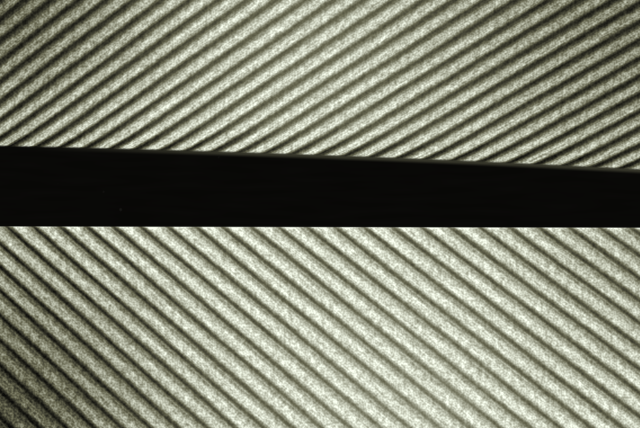
Reproduce this texture procedurally as a Shadertoy shader.

```glsl
// A dark feather shaft between two fans of pale, ridged barbs.
// Each point is traced back along its barb to a root on the shaft; the root
// gives the ridge profile, and gradient noise adds fibres, grain and specks.

const vec3 DARK  = vec3(0.04, 0.04, 0.03);
const vec3 MID   = vec3(0.40, 0.40, 0.31);
const vec3 LIGHT = vec3(0.85, 0.87, 0.80);
const vec3 SHAFT = vec3(0.035, 0.034, 0.027);

// Run of a barb per unit of height: at the left root, and its growth along x.
const vec2 UPPER_LEAN = vec2(1.32, 0.30);
const vec2 LOWER_LEAN = vec2(1.13, 0.19);
// Barb count along the shaft: linear, quadratic and offset terms.
const vec3 UPPER_COUNT = vec3(17.4, -0.85, -0.53);
const vec3 LOWER_COUNT = vec3(16.3, -0.80, -0.27);

const float WOBBLE = 0.0035;
const float FIBRE  = 0.17;
const float GRAIN  = 0.20;

vec2 hashGradient(vec2 cell) {
    vec3 q = fract(cell.xyx * vec3(0.1031, 0.1030, 0.0973));
    q += dot(q, q.yzx + 33.33);
    float angle = 6.2832 * fract((q.x + q.y) * q.z);
    return vec2(cos(angle), sin(angle));
}

float gradientNoise(vec2 p) {
    vec2 i = floor(p), f = fract(p);
    vec2 w = f * f * f * (f * (f * 6.0 - 15.0) + 10.0);
    float a = dot(hashGradient(i), f);
    float b = dot(hashGradient(i + vec2(1, 0)), f - vec2(1, 0));
    float c = dot(hashGradient(i + vec2(0, 1)), f - vec2(0, 1));
    float d = dot(hashGradient(i + vec2(1, 1)), f - vec2(1, 1));
    return mix(mix(a, b, w.x), mix(c, d, w.x), w.y);
}

float glow(vec2 p, vec2 centre, float radius) {
    vec2 d = (p - centre) / radius;
    return exp(-dot(d, d));
}

float shaftTop(float x)    { return 0.658 - 0.020 * x - 0.011 * x * x; }
float shaftBottom(float x) { return 0.471 - 0.002 * x; }

// Root on the shaft of the barb passing through x at the given height.
float barbRoot(float x, float height, vec2 lean) {
    return (x - height * lean.x) / (1.0 + height * lean.y);
}

float barbIndex(float root, vec3 count) {
    return root * (count.x + count.y * root) + count.z;
}

vec3 tone(float v) {
    vec3 low = mix(DARK, MID, clamp(v / 0.4, 0.0, 1.0));
    return v < 0.4 ? low : mix(MID, LIGHT, (v - 0.4) / 0.46);
}

// Fibres crossing each barb, plus streaks and fine glitter.
float barbTexture(vec2 p, float index, float height) {
    float fibre = gradientNoise(vec2(index * 3.5, height * 110.0 + index * 5.0));
    float streak = gradientNoise(vec2(index * 9.0, height * 16.0));
    float grain = gradientNoise(p * 190.0) + 0.6 * gradientNoise(p * 95.0 + 7.0);
    return FIBRE * (fibre + 0.6 * streak) + GRAIN * grain;
}

float upperBarbs(vec2 p, float height) {
    float root = barbRoot(p.x, height, UPPER_LEAN);
    root -= 0.012 * (1.0 - exp(-height / 0.025)) - 0.012;
    root += WOBBLE * gradientNoise(vec2(root * 14.0, height * 6.0));
    float index = barbIndex(root - 0.006, UPPER_COUNT);
    float f = fract(index);
    float ridge = smoothstep(0.0, 0.50, f) * (1.0 - smoothstep(0.68, 1.0, f));
    float groove = 0.14 + 0.26 * glow(p, vec2(0.75, 0.90), 0.42);
    groove *= mix(0.45, 1.0, smoothstep(0.0, 0.07, height));
    float dim = 0.50 * glow(p, vec2(-0.05, 1.08), 0.36)
              + 0.38 * glow(p, vec2(1.55, 1.08), 0.50);
    float v = mix(groove, 0.85, ridge) * (1.0 - dim);
    return v + barbTexture(p, index, height) * (0.35 + 0.65 * ridge);
}

float lowerBarbs(vec2 p, float height) {
    float root = barbRoot(p.x, height, LOWER_LEAN);
    root += WOBBLE * gradientNoise(vec2(root * 14.0, height * 6.0 + 30.0));
    float index = barbIndex(root, LOWER_COUNT);
    float f = fract(index);
    float ridge = smoothstep(0.0, 0.30, f) * (1.0 - 0.45 * smoothstep(0.55, 0.80, f));
    ridge *= 1.0 - smoothstep(0.83, 1.0, f);
    float groove = mix(0.10, 0.28, smoothstep(0.0, 0.6, p.x))
                 + 0.20 * glow(p, vec2(0.95, 0.0), 0.38);
    float dim = 0.66 * glow(p, vec2(-0.08, -0.03), 0.38)
              + 0.14 * glow(p, vec2(1.55, 0.45), 0.35);
    float v = mix(groove, 0.87, ridge) * (1.0 - dim);
    v += 0.22 * exp(-height / 0.004);
    return v + barbTexture(p + 11.0, index, height) * (0.4 + 0.6 * ridge);
}

void mainImage(out vec4 fragColor, in vec2 fragCoord) {
    vec2 p = fragCoord / iResolution.y;
    float pixel = 1.0 / iResolution.y;
    float above = p.y - shaftTop(p.x);
    float below = shaftBottom(p.x) - p.y;

    // Shaft with faint specks and a dull rim along its upper edge
    float speck = smoothstep(0.52, 0.72, gradientNoise(p * 48.0 + 3.0));
    vec3 color = SHAFT + 0.07 * speck + 0.008 * gradientNoise(p * vec2(8.0, 70.0));
    float rim = smoothstep(-0.012, -0.002, above) * smoothstep(0.0, 0.6, p.x);
    color = mix(color, MID * 0.75, 0.65 * rim);

    // Barb fans on both sides
    vec3 upper = tone(clamp(upperBarbs(p, max(above, 0.0)), 0.0, 1.0));
    vec3 lower = tone(clamp(lowerBarbs(p, max(below, 0.0)), 0.0, 1.0));
    color = mix(color, upper, smoothstep(-pixel, 2.0 * pixel, above));
    color = mix(color, lower, smoothstep(-pixel, pixel, below));
    fragColor = vec4(color, 1.0);
}
```
